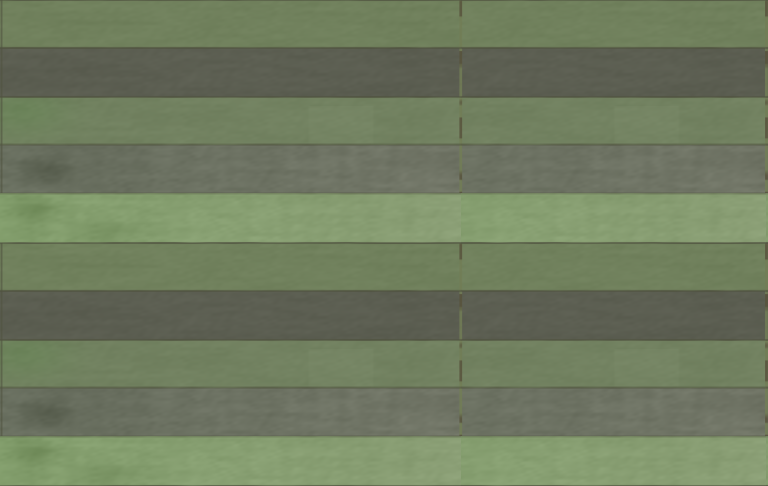
Write a Shadertoy shader that draws this pattern.

```glsl
// Weathered planks in green and grey: five horizontal boards, stacked twice,
// with broken vertical joints where the board texture restarts.
// Rows come from a short edge list; grain and stains use hashed value noise.

const float STACKS = 2.0;            // vertical repeats
const float JOINT_X = 0.600;         // first joint, in canvas widths
const float JOINT_STEP = 0.398;      // spacing of the joints
const float JOINT_WIDTH = 0.0036;
const float LINE_WIDTH = 0.0027;
const float EDGE_WIDTH = 0.0025;
const float GRAIN = 0.026;
const float STREAK = 0.028;
const float RIB = 0.022;
const int ROWS = 5;
const float ROW_TOP[6] = float[6](0.0, 0.197, 0.399, 0.595, 0.796, 1.0);
const float LINE_STRENGTH[6] = float[6](0.75, 0.80, 0.75, 0.65, 0.45, 0.75);
const vec3 BOARD[5] = vec3[5](
    vec3(0.438, 0.502, 0.360), vec3(0.358, 0.368, 0.318),
    vec3(0.447, 0.508, 0.378), vec3(0.430, 0.450, 0.390),
    vec3(0.530, 0.620, 0.445));
const vec3 LINE_COLOR = vec3(0.315, 0.325, 0.250);
const vec3 JOINT_BROWN = vec3(0.345, 0.325, 0.235);
const vec3 JOINT_MOSS = vec3(0.445, 0.490, 0.335);

float hash(vec2 p) {
    vec3 q = fract(vec3(p.xyx) * 0.1031);
    q += dot(q, q.yzx + 33.33);
    return fract((q.x + q.y) * q.z);
}

float noise(vec2 p) {
    vec2 i = floor(p), f = fract(p);
    f = f * f * (3.0 - 2.0 * f);
    return mix(mix(hash(i), hash(i + vec2(1, 0)), f.x),
               mix(hash(i + vec2(0, 1)), hash(i + vec2(1, 1)), f.x), f.y);
}

// Centred noise, from -0.5 to 0.5
float wear(vec2 p) { return noise(p) - 0.5; }

// Coverage of a stroke of the given width at distance d
float stroke(float d, float width, float aa) {
    return 1.0 - smoothstep(0.5 * width - 0.6 * aa, 0.5 * width + 0.6 * aa, d);
}

float spot(vec2 p, vec2 center, vec2 radius) {
    vec2 q = (p - center) / radius;
    return exp(-dot(q, q));
}

// Board surface; p.x is along the board, p.y runs 0 to 1 down it
vec3 boardColor(int row, vec2 p, float height) {
    vec2 g = vec2(p.x, p.y * height) + float(row) * vec2(3.7, 1.3);
    bool rough = row >= 3;

    float tone = STREAK * wear(g * vec2(22.0, 170.0));
    tone += GRAIN * wear(g * vec2(130.0, 260.0) + g.yx * vec2(90.0, 0.0));
    tone += 0.018 * wear(g * vec2(9.0, 30.0));
    if (rough) tone += RIB * wear(vec2(g.x * 75.0, g.y * 12.0));
    else tone *= 0.65;

    vec3 color = BOARD[row];
    float along = p.x / JOINT_X - 0.6;
    if (row == 2) {
        // Faint replaced panel and mossy left end
        float panel = smoothstep(0.400, 0.404, p.x) * (1.0 - smoothstep(0.484, 0.488, p.x));
        tone += 0.012 * panel * step(0.2, p.y);
        color += vec3(-0.025, 0.008, -0.025) * spot(p, vec2(0.03, 0.3), vec2(0.06, 0.5));
    }
    if (row == 3) {
        color += vec3(0.030, 0.022, 0.025) * along;
        tone -= 0.075 * spot(p, vec2(0.055, 0.55), vec2(0.035, 0.28));
    }
    if (row == 4) {
        color += vec3(0.025, -0.004, 0.030) * along;
        tone -= 0.070 * spot(p, vec2(0.045, 0.32), vec2(0.035, 0.30));
        tone -= 0.050 * spot(p, vec2(0.140, 0.80), vec2(0.050, 0.25));
    }
    return color + tone;
}

void mainImage(out vec4 fragColor, in vec2 fragCoord) {
    vec2 uv = fragCoord / iResolution.xy;
    float aa = 1.0 / iResolution.x;
    float stackHeight = iResolution.y / iResolution.x / STACKS;
    float y = fract((1.0 - uv.y) * STACKS);

    // Texture restarts a fixed step back after every joint
    float x = uv.x - JOINT_STEP * ceil(max((uv.x - JOINT_X) / JOINT_STEP, 0.0));

    // Find the board
    int row = 0;
    for (int i = 1; i < ROWS; i++) if (y >= ROW_TOP[i]) row = i;
    float span = ROW_TOP[row + 1] - ROW_TOP[row];
    vec2 p = vec2(x, (y - ROW_TOP[row]) / span);
    vec3 color = boardColor(row, p, span * stackHeight);

    // Broken joints and the left edge, absent on the light board
    if (row < 4) {
        float phase = (uv.x - JOINT_X) / JOINT_STEP;
        float d = abs(fract(phase + 0.5) - 0.5) * JOINT_STEP;
        float joint = stroke(d, JOINT_WIDTH, aa) * step(-0.5, phase);
        float moss = smoothstep(0.48, 0.62, noise(vec2(y * 26.0, 4.0)));
        if (row == 3) moss = max(moss, 1.0 - smoothstep(0.50, 0.65, p.y));
        color = mix(color, mix(JOINT_BROWN, JOINT_MOSS, moss), 0.85 * joint);
        color = mix(color, LINE_COLOR, 0.6 * stroke(abs(uv.x - 0.002), EDGE_WIDTH, aa));
    }

    // Dark lines between boards, slightly uneven
    for (int i = 0; i <= ROWS; i++) {
        float d = abs(y - ROW_TOP[i]) * stackHeight;
        float fade = LINE_STRENGTH[i] * (0.85 + 0.4 * wear(vec2(x * 40.0, float(i) * 7.0)));
        color = mix(color, LINE_COLOR, fade * stroke(d, LINE_WIDTH, aa));
    }
    fragColor = vec4(color, 1.0);
}
```
